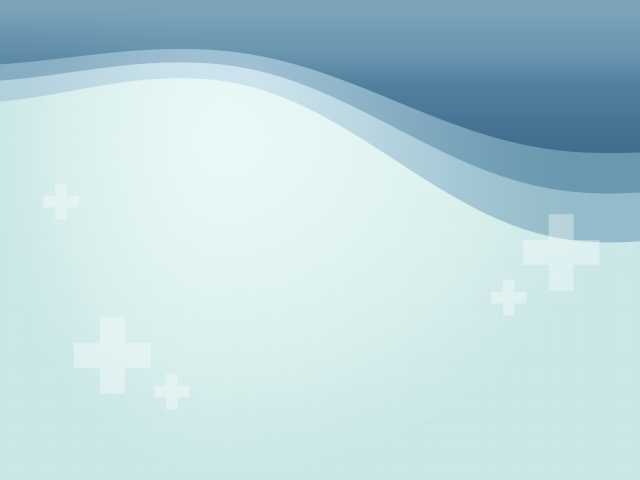
Give the GLSL for this background, as a Shadertoy shader.

```glsl
// Pale mint backdrop with layered blue waves across the top and translucent plus shapes.

// Layout, in units of canvas height (x runs 0 to 4/3)
const float ASPECT = 4.0 / 3.0;
const float CREST_X = 0.373;
const float TROUGH_X = 1.267;
// Wave heights: left edge, crest, trough
const vec3 UPPER_WAVE = vec3(0.866, 0.898, 0.681);
const vec3 MIDDLE_WAVE = vec3(0.832, 0.870, 0.597);
const vec3 LOWER_WAVE = vec3(0.788, 0.837, 0.495);

// Background glow
const vec2 GLOW_CENTER = vec2(0.46, 0.71);
const vec3 GLOW_COLOR = vec3(0.910, 0.973, 0.967);
const vec3 MINT_COLOR = vec3(0.848, 0.936, 0.925);
const vec3 EDGE_COLOR = vec3(0.796, 0.906, 0.910);

// Wave colours
const vec3 SKY_TOP = vec3(0.490, 0.647, 0.724);
const vec3 SKY_MID = vec3(0.422, 0.594, 0.695);
const vec3 SKY_LOW = vec3(0.310, 0.490, 0.615);
const vec3 SKY_DEEP = vec3(0.255, 0.430, 0.560);
const vec3 BAND_LIGHT = vec3(0.625, 0.750, 0.828);
const vec3 BAND_DARK = vec3(0.410, 0.595, 0.686);
const vec3 FOAM_LIGHT = vec3(0.800, 0.892, 0.930);
const vec3 FOAM_DARK = vec3(0.582, 0.735, 0.792);

// Plus shapes: center and half length
const vec3 PLUSES[5] = vec3[5](
    vec3(0.234, 0.260, 0.080), vec3(0.358, 0.184, 0.037),
    vec3(0.127, 0.580, 0.037), vec3(1.169, 0.474, 0.080),
    vec3(1.060, 0.380, 0.037));
const float ARM_RATIO = 0.325;
const float PLUS_ALPHA = 0.34;

// Faint woven lines
const float WEAVE_CELLS = 38.0;
const float WEAVE_STRENGTH = 0.012;

float hash(float n) {
    n = fract(n * 0.1031);
    n *= n + 33.33;
    n *= n + n;
    return fract(n);
}

float ease(float t) {
    return 0.5 - 0.5 * cos(3.14159 * t);
}

// Height of a wave edge at x
float waveHeight(float x, vec3 levels) {
    float u = clamp(x / CREST_X, 0.0, 1.0);
    float rise = mix((1.0 - u) * (1.0 - u), 1.0 - ease(u), 0.6);
    float t = max((x - CREST_X) / (TROUGH_X - CREST_X) - 0.004, 0.0);
    float s = min(t, 1.0);
    float steep = s * s * s * (10.0 + s * (6.0 * s - 15.0));
    float fall = mix(ease(t), steep, 0.4);
    return x < CREST_X ? mix(levels.y, levels.x, rise)
                       : mix(levels.y, levels.z, fall);
}

// Signed distance to a plus made of two crossed bars
float plusDistance(vec2 q, float size) {
    q = abs(q);
    if (q.y > q.x) q = q.yx;
    return max(q.x - size, q.y - size * ARM_RATIO);
}

// Thin lines of random strength, one per cell
float weave(float x, float seed) {
    float cell = floor(x * WEAVE_CELLS);
    float line = 1.0 - smoothstep(0.0, 0.1, abs(fract(x * WEAVE_CELLS) - 0.5));
    return line * hash(cell + seed);
}

vec3 background(vec2 p) {
    vec2 d = p - GLOW_CENTER;
    d /= vec2(d.x < 0.0 ? 0.48 : 0.82, 0.70);
    float r = length(d);
    vec3 color = mix(GLOW_COLOR, MINT_COLOR, smoothstep(0.0, 0.85, r));
    color = mix(color, EDGE_COLOR, smoothstep(0.6, 1.05, r));
    float lines = weave(p.x, 7.0) + weave(p.y, 61.0);
    return color - WEAVE_STRENGTH * lines * smoothstep(0.2, 1.0, r) * vec3(1.0, 0.5, 0.5);
}

vec3 sky(vec2 p) {
    vec3 color = mix(SKY_TOP, SKY_MID, smoothstep(1.0, 0.89, p.y));
    color = mix(color, SKY_LOW, smoothstep(0.91, 0.80, p.y));
    color = mix(color, SKY_DEEP, smoothstep(0.82, 0.68, p.y));
    float corner = smoothstep(0.45, 0.0, p.x) * smoothstep(1.0, 0.86, p.y);
    return mix(color, SKY_LOW, 0.4 * corner);
}

// Band tint: brightest past the crest, darker toward both sides
vec3 bandColor(float x, vec3 light, vec3 dark) {
    float shade = x < 0.55 ? 0.45 * smoothstep(0.45, 0.0, x)
                           : smoothstep(0.45, 1.25, x);
    return mix(light, dark, shade);
}

void mainImage(out vec4 fragColor, in vec2 fragCoord) {
    vec2 p = fragCoord / iResolution.xy * vec2(ASPECT, 1.0);
    float aa = 0.75 / iResolution.y;

    // Waves, from the lowest to the highest
    vec3 color = background(p);
    color = mix(color, bandColor(p.x, FOAM_LIGHT, FOAM_DARK),
                smoothstep(-aa, aa, p.y - waveHeight(p.x, LOWER_WAVE)));
    color = mix(color, bandColor(p.x, BAND_LIGHT, BAND_DARK),
                smoothstep(-aa, aa, p.y - waveHeight(p.x, MIDDLE_WAVE)));
    color = mix(color, sky(p), smoothstep(-aa, aa, p.y - waveHeight(p.x, UPPER_WAVE)));

    // Translucent plus shapes
    for (int i = 0; i < 5; i++) {
        float d = plusDistance(p - PLUSES[i].xy, PLUSES[i].z);
        color = mix(color, vec3(1.0), PLUS_ALPHA * smoothstep(aa, -aa, d));
    }
    fragColor = vec4(color, 1.0);
}
```
